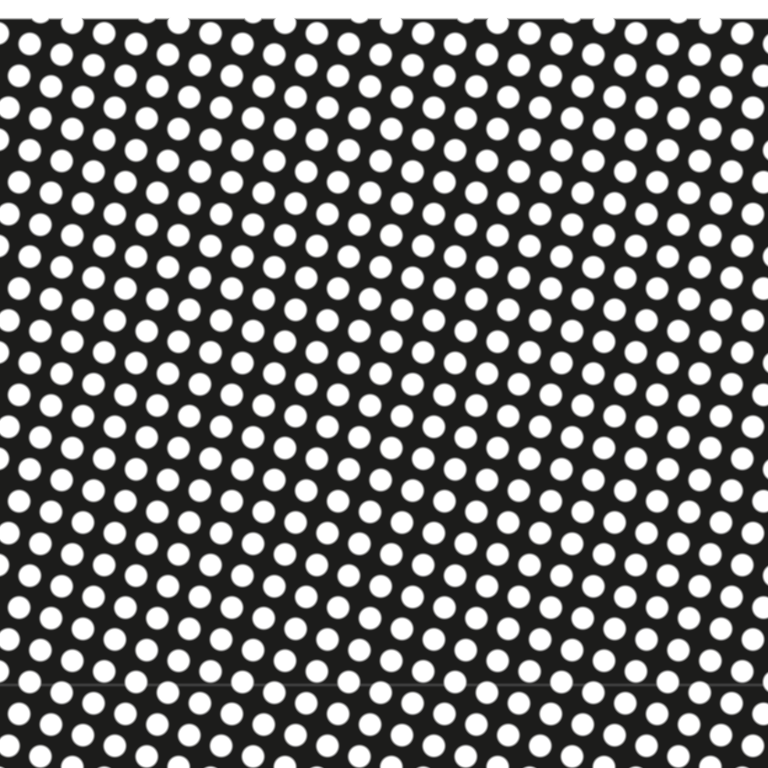
Reproduce this pattern procedurally as a Shadertoy shader.

```glsl
#define REPEATS 7.222                  // full pattern periods across the canvas
#define LATTICE_STEP vec2(3.0, -1.0)   // neighbouring dot, in tenths of a period
#define ANCHOR vec2(0.1357, 0.9566)    // centre of one dot
#define DOT_RADIUS 0.0146
#define SOFTNESS 0.0023                // half width of the blurred edges
#define BAND_BOTTOM 0.9753             // lower edge of the blank top band
#define SEAM_HEIGHT 0.1081
#define SEAM_HALF_WIDTH 0.0016
#define INK vec3(0.110, 0.110, 0.106)
#define SEAM_COLOUR vec3(0.27)
#define PAPER vec3(1.0)

// Coverage of a shape from its signed distance, at least one pixel soft
float coverage(float dist) {
    float blur = max(SOFTNESS, 0.75 / iResolution.y);
    return 1.0 - smoothstep(-blur, blur, dist);
}

// Signed distance to the nearest dot of a tilted square lattice
float dotDistance(vec2 p) {
    float pitch = length(LATTICE_STEP) / (10.0 * REPEATS);
    vec2 axis = normalize(LATTICE_STEP);
    vec2 q = p - ANCHOR;
    vec2 lattice = vec2(dot(q, axis), dot(q, vec2(-axis.y, axis.x)));
    vec2 cell = (fract(lattice / pitch + 0.5) - 0.5) * pitch;
    return length(cell) - DOT_RADIUS;
}

void mainImage(out vec4 fragColor, in vec2 fragCoord) {
    vec2 uv = fragCoord / iResolution.y;

    // Dark ground with a faint horizontal seam
    float seam = coverage(abs(uv.y - SEAM_HEIGHT) - SEAM_HALF_WIDTH);
    vec3 colour = mix(INK, SEAM_COLOUR, seam);

    // Dots, joined with the blank band along the top
    float paper = max(coverage(dotDistance(uv)), coverage(BAND_BOTTOM - uv.y));
    colour = mix(colour, PAPER, paper);

    fragColor = vec4(colour, 1.0);
}
```
